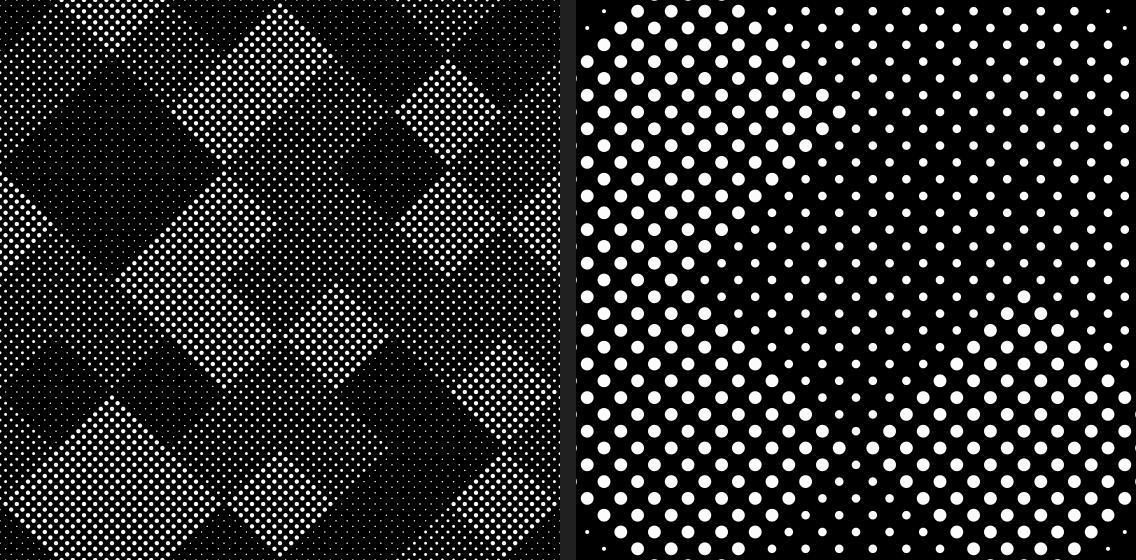
Left: the whole. Right: its middle third, enlarged.
A WebGL 2 fragment shader for this pattern:

```glsl
#version 300 es
precision highp float;
// Halftone of white dots on black, on a square lattice turned by 45 degrees.
// Blocks of 10 by 10 dots form diamonds, and each diamond takes one of three
// dot sizes from a shuffled rank. Cell indices wrap, so the canvas tiles.

uniform vec2 u_resolution;
out vec4 fragColor;

const float DIAMONDS = 5.0;          // diamonds across and down
const float DOTS = 10.0;             // dots along a diamond side
const float SMALL_RADIUS = 0.00118;  // radii as fractions of the canvas
const float MEDIUM_RADIUS = 0.00254;
const float LARGE_RADIUS = 0.00380;
const vec3 BACKGROUND = vec3(0.0);
const vec3 DOT_COLOR = vec3(0.99);

// Turns the square grid by 45 degrees; diamonds become unit squares.
vec2 toDiagonal(vec2 p) {
    return vec2(p.x + p.y, p.x - p.y);
}

// Cubing modulo 53 is a permutation; two rounds with a shift shuffle well.
int cubeMod(int n) {
    return (((n * n) % 53) * n) % 53;
}

int shuffledRank(int n) {
    return cubeMod((cubeMod(n + 1) + 17) % 53);
}

// Numbers the diamonds 0 to 49, wrapping at the canvas edges.
int diamondIndex(vec2 cell) {
    vec2 wrapped = mod(toDiagonal(cell) + 0.5, 2.0 * DIAMONDS);
    ivec2 halfSteps = ivec2(floor(wrapped));
    return halfSteps.y * int(DIAMONDS) + halfSteps.x / 2;
}

// Every rank occurs once, which fixes the share of each dot size.
float dotRadius(int rank) {
    if (rank < 15) return SMALL_RADIUS;
    if (rank < 35) return MEDIUM_RADIUS;
    return LARGE_RADIUS;
}

// Distance to the nearest dot centre, in canvas units.
float dotDistance(vec2 diagonal) {
    vec2 offset = fract(diagonal * DOTS) - 0.5;
    return length(offset) / (DIAMONDS * DOTS * sqrt(2.0));
}

float discCoverage(float dist, float radius, float pixel) {
    return clamp(0.5 + (radius - dist) / pixel, 0.0, 1.0);
}

void main() {
    vec2 uv = gl_FragCoord.xy / u_resolution;
    float pixel = 1.0 / min(u_resolution.x, u_resolution.y);

    vec2 diagonal = toDiagonal(uv * DIAMONDS);
    vec2 cell = floor(diagonal + 0.5);

    float radius = dotRadius(shuffledRank(diamondIndex(cell)));
    float coverage = discCoverage(dotDistance(diagonal), radius, pixel);

    fragColor = vec4(mix(BACKGROUND, DOT_COLOR, coverage), 1.0);
}
```
